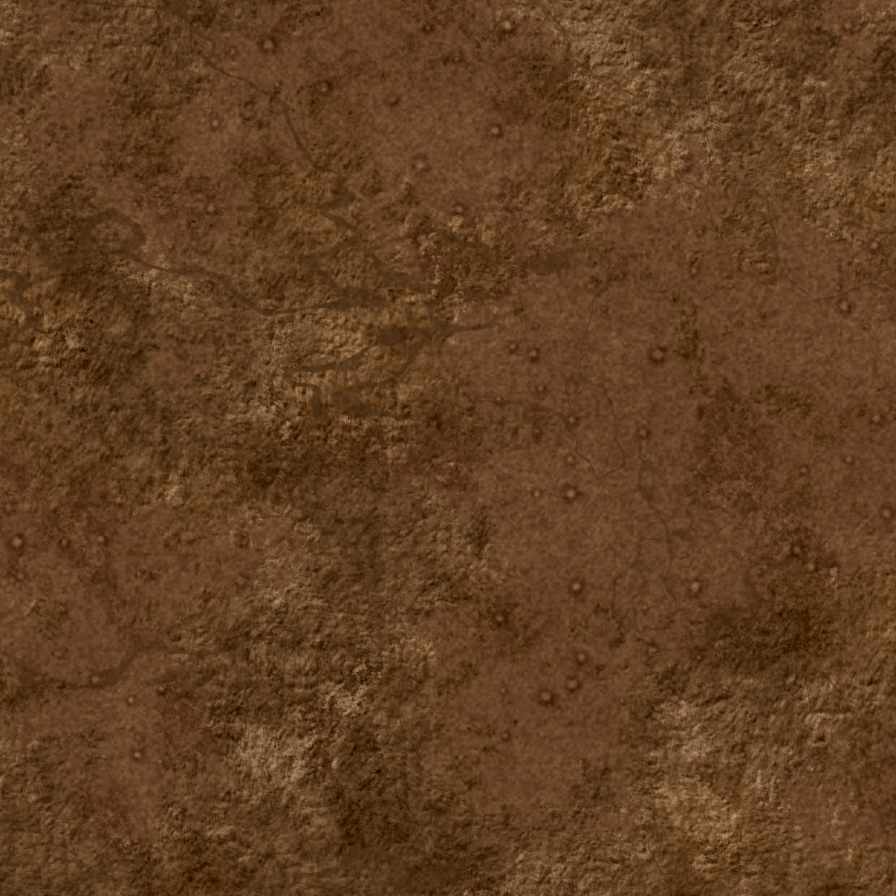
Give the GLSL for this texture, as a three.js fragment shader.

```glsl
// Weathered brown earth: wrinkled crust, smooth clay patches with small pimples, dark cracks.
varying vec2 vUv;

const vec3 CRUST = vec3(0.378, 0.254, 0.137);
const vec3 CLAY = vec3(0.405, 0.258, 0.150);
const vec3 OCHRE = vec3(0.430, 0.282, 0.140);
const vec3 CRACK = vec3(0.290, 0.180, 0.080);
const vec3 LIGHT_TINT = vec3(1.0, 0.90, 0.80);
const vec2 LIGHT_STEP = vec2(-0.0011, 0.0014);

float hash(vec2 p) {
  vec3 q = fract(vec3(p.xyx) * 0.1031);
  q += dot(q, q.yzx + 33.33);
  return fract((q.x + q.y) * q.z);
}

float noise(vec2 p) {
  vec2 cell = floor(p);
  vec2 f = fract(p);
  f = f * f * (3.0 - 2.0 * f);
  float low = mix(hash(cell), hash(cell + vec2(1.0, 0.0)), f.x);
  float high = mix(hash(cell + vec2(0.0, 1.0)), hash(cell + 1.0), f.x);
  return mix(low, high, f.y);
}

// Layered noise, normalised to 0..1.
float fbm(vec2 p, float gain) {
  float sum = 0.0;
  float total = 0.0;
  float amp = 1.0;
  for (int i = 0; i < 5; i++) {
    sum += amp * noise(p);
    total += amp;
    amp *= gain;
    p = mat2(1.6, 1.2, -1.2, 1.6) * p + 17.3;
  }
  return sum / total;
}

// Folded noise whose creases read as wrinkles.
float wrinkles(vec2 p) {
  float sum = 0.0;
  float amp = 0.5;
  for (int i = 0; i < 4; i++) {
    sum += amp * abs(2.0 * noise(p) - 1.0);
    amp *= 0.62;
    p = mat2(1.6, 1.2, -1.2, 1.6) * p + 9.1;
  }
  return sum;
}

// Slope of the wrinkled surface towards the light.
float relief(vec2 p, vec2 warp, float scale) {
  vec2 toLight = LIGHT_STEP * scale;
  vec2 q = p * scale + warp;
  return wrinkles(q - toLight) - wrinkles(q + toLight);
}

// Round bumps: lit centre inside a dark halo.
float pimples(vec2 p, float density) {
  vec2 cell = floor(p);
  float shade = 0.0;
  for (int y = -1; y <= 1; y++) {
    for (int x = -1; x <= 1; x++) {
      vec2 id = cell + vec2(float(x), float(y));
      vec2 centre = id + 0.2 + 0.6 * vec2(hash(id + 3.7), hash(id + 41.2));
      float size = hash(id + 77.5);
      float radius = mix(0.10, 0.25, size * size);
      float d = length(p - centre) / radius;
      float present = step(hash(id + 12.9), density) * mix(0.5, 1.0, size);
      float halo = 1.0 - smoothstep(0.5, 1.7, d);
      float core = 1.0 - smoothstep(0.1, 0.8, length(p - centre - vec2(-0.02, 0.03)) / radius);
      shade += present * (0.22 * core - 0.12 * halo);
    }
  }
  return shade;
}

// Thin line along the middle level of a noise field.
float crackLine(vec2 p, float width) {
  return 1.0 - smoothstep(width * 0.4, width, abs(fbm(p, 0.5) - 0.5));
}

void main() {
  vec2 p = vUv + 2.0;
  float coarse = fbm(p * 4.2 + 5.0, 0.5);
  float blotch = fbm(p * 13.0 + 31.0, 0.66);
  float ragged = fbm(p * 48.0 + 11.0, 0.8);
  float grain = noise(p * 310.0) + noise(p * 210.0 + 8.0) - 1.0;

  // Clay patches with ragged borders
  float clay = smoothstep(0.49, 0.60, coarse + 0.5 * (ragged - 0.5) + 0.4 * (blotch - 0.5));
  float rough = 1.0 - 0.75 * clay;

  // Crust relief: flowing curls below, crisp chips on top
  vec2 warp = 2.2 * vec2(fbm(p * 7.0, 0.5), fbm(p * 7.0 + 50.0, 0.5));
  float emboss = 0.8 * relief(p, warp * 1.5, 30.0) + 0.75 * relief(p, warp, 75.0);
  float bite = mix(0.65, 1.35, smoothstep(0.40, 0.60, blotch));

  // Broad tone, dark scabs and pale flecks
  float tone = 0.17 * (blotch - 0.5) * rough + 0.30 * (ragged - 0.5) * rough;
  float scab = smoothstep(0.53, 0.66, fbm(p * 10.0 + 90.0, 0.6)) * smoothstep(0.45, 0.57, ragged);
  float fleck = smoothstep(0.52, 0.64, blotch) * smoothstep(0.48, 0.59, 1.0 - ragged);
  tone += 0.13 * fleck * rough - 0.12 * scab * (1.0 - 0.3 * clay);
  tone += 0.36 * bite * clamp(emboss, -0.45, 0.45) * rough + 0.075 * grain;
  tone += pimples(p * 24.0, 0.42) * clay;

  // Base colour and cracks
  float stain = smoothstep(0.48, 0.64, fbm(p * 5.0 + 70.0, 0.5));
  vec3 color = mix(mix(CRUST, OCHRE, 0.6 * stain), CLAY, clay);
  color += tone * LIGHT_TINT;
  float broken = smoothstep(0.50, 0.58, fbm(p * 5.0 + 23.0, 0.5));
  float crack = crackLine(p * vec2(2.4, 4.2) + 14.0, 0.011) * broken;
  crack = max(crack, 0.7 * crackLine(p * vec2(7.0, 5.0) + 63.0, 0.009) * (1.0 - broken));
  color = mix(color, CRACK + 0.05 * grain, 0.75 * crack);

  gl_FragColor = vec4(clamp(color, 0.0, 1.0), 1.0);
}
```
